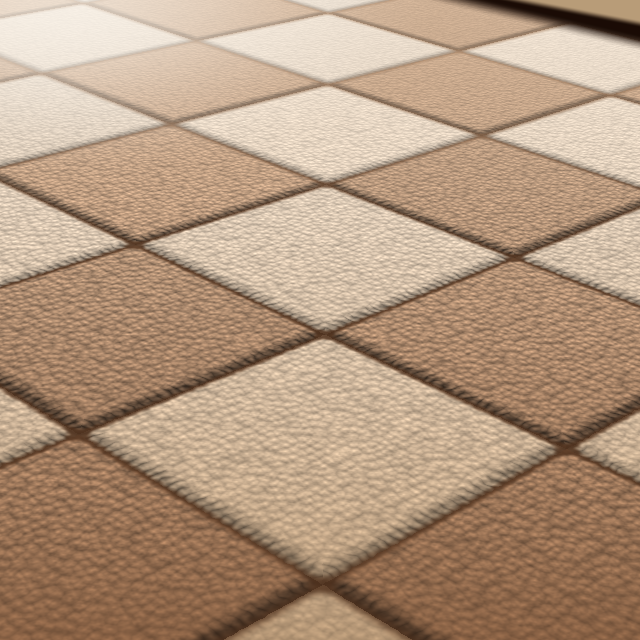
Write a WebGL 1 fragment shader that draws this texture.

```glsl
precision highp float;

uniform vec2 u_resolution;

// Perspective: floor axes projected onto the canvas, y measured downward
const vec2 JUNCTION = vec2(0.508, 0.523);
const vec2 AXIS_U = vec2(0.271, 0.0945);
const vec2 AXIS_V = vec2(0.401, -0.0677);
const vec2 DEPTH = vec2(-0.12, 0.13);

// Tile geometry, in tile widths
const float GAP = 0.012;
const float CORNER = 0.045;
const float RIM = 0.085;
const float STITCHES = 28.0;
const float TUFTS = 31.0;
const float PILE_CONTRAST = 0.36;

const vec3 TAN_NEAR = vec3(0.52, 0.37, 0.26);
const vec3 TAN_FAR = vec3(0.82, 0.70, 0.59);
const vec3 CREAM_NEAR = vec3(0.71, 0.59, 0.46);
const vec3 CREAM_FAR = vec3(0.93, 0.88, 0.82);
const vec3 GROOVE_NEAR = vec3(0.32, 0.20, 0.12);
const vec3 GROOVE_FAR = vec3(0.68, 0.54, 0.42);
const vec3 GLOW = vec3(1.0, 0.985, 0.96);
const vec3 SHADOW = vec3(0.10, 0.045, 0.02);
const vec3 FURNITURE = vec3(0.72, 0.61, 0.47);

vec2 hash2(vec2 p) {
  vec3 k = fract(p.xyx * vec3(0.1031, 0.1030, 0.0973));
  k += dot(k, k.yzx + 33.33);
  return fract((k.xx + k.yz) * k.zy);
}

float gradientNoise(vec2 p) {
  vec2 i = floor(p), f = fract(p);
  vec2 s = f * f * f * (f * (f * 6.0 - 15.0) + 10.0);
  vec2 e = vec2(1.0, 0.0);
  float a = dot(hash2(i) * 2.0 - 1.0, f);
  float b = dot(hash2(i + e) * 2.0 - 1.0, f - e);
  float c = dot(hash2(i + e.yx) * 2.0 - 1.0, f - e.yx);
  float d = dot(hash2(i + 1.0) * 2.0 - 1.0, f - 1.0);
  return mix(mix(a, b, s.x), mix(c, d, s.x), s.y);
}

// Height of the carpet: rounded jittered tufts with fine fibres
float pileHeight(vec2 floorPos) {
  vec2 p = floorPos * TUFTS;
  vec2 cell = floor(p);
  float nearest = 1.0;
  for (int y = -1; y <= 1; y++) {
    for (int x = -1; x <= 1; x++) {
      vec2 c = cell + vec2(float(x), float(y));
      nearest = min(nearest, length(c + 0.1 + 0.8 * hash2(c) - p));
    }
  }
  return 1.0 - nearest + 0.4 * gradientNoise(floorPos * 85.0);
}

float cross2(vec2 a, vec2 b) { return a.x * b.y - a.y * b.x; }

// Inverse projection from canvas to floor
vec2 toFloor(vec2 view) {
  vec2 u = AXIS_U - DEPTH.x * view;
  vec2 v = AXIS_V - DEPTH.y * view;
  vec2 r = view - JUNCTION;
  return vec2(cross2(r, v), cross2(u, r)) / cross2(u, v);
}

float roundedBox(vec2 p, vec2 halfSize, float radius) {
  vec2 q = abs(p) - halfSize + radius;
  return length(max(q, 0.0)) + min(max(q.x, q.y), 0.0) - radius;
}

void main() {
  vec2 view = gl_FragCoord.xy / u_resolution;
  view.y = 1.0 - view.y;
  vec2 ground = toFloor(view);
  float depth = 1.0 + dot(DEPTH, ground);

  // Depth of field
  float farBlur = 1.0 - smoothstep(0.0, 0.42, view.y);
  float nearBlur = smoothstep(0.72, 1.05, view.y);
  float sharp = 1.0 - 0.82 * farBlur - 0.45 * nearBlur;
  float soft = 0.009 + 0.022 * farBlur + 0.016 * nearBlur
             + 2.0 * depth / u_resolution.y;

  // Checker tiles with slightly fuzzy borders
  vec2 wobbly = ground + 0.008 * sharp * vec2(gradientNoise(ground * 42.0),
                                             gradientNoise(ground * 42.0 + 70.0));
  vec2 tile = floor(wobbly), f = fract(wobbly);
  float cream = mod(tile.x + tile.y, 2.0);
  float tone = clamp(view.y, 0.0, 1.0);
  vec3 color = mix(mix(TAN_FAR, TAN_NEAR, tone), mix(CREAM_FAR, CREAM_NEAR, tone), cream);
  color *= 0.98 + 0.04 * hash2(tile + 50.0).x;

  // Tuft relief and broad mottling
  float pile = pileHeight(ground);
  float behind = pileHeight(ground + vec2(-0.012, 0.012));
  float relief = 0.65 * (pile - 0.57) + 0.5 * (pile - behind);
  color *= 1.0 + PILE_CONTRAST * sharp * relief * (1.25 - 0.4 * cream);
  color *= 1.0 + 0.09 * sharp * gradientNoise(ground * 11.0);

  // Stitched loops on the two edges facing the viewer
  float along = 1.0 - f.x < f.y ? f.y : f.x;
  float phase = along * STITCHES + 0.6 * gradientNoise(ground * 19.0);
  float stitch = abs(sin(3.14159 * phase));
  float front = min(1.0 - f.x, f.y);
  float face = 1.0 - smoothstep(0.012, RIM, front + 0.014 * sharp * (stitch - 0.5));
  float faceShade = mix(0.50, 0.67, cream) + 0.25 * sharp * (stitch - 0.6);
  color *= mix(1.0, faceShade, face * (1.0 - 0.4 * farBlur));

  // Grooves between tiles
  float edge = roundedBox(f - 0.5, vec2(0.5 - GAP), CORNER) - 0.006 * sharp * stitch * face;
  float groove = smoothstep(-soft, soft, edge);
  color = mix(color, mix(GROOVE_NEAR, GROOVE_FAR, farBlur), groove * 0.85);

  // Window light and the furniture at the far corner
  float glow = 1.0 - smoothstep(0.0, 0.5, length((view - vec2(0.08, 0.0)) * vec2(0.8, 1.7)));
  color = mix(color, GLOW, 0.58 * glow);
  float shadowLine = view.y - 0.235 * (view.x - 0.715);
  float bodyLine = view.y - 0.19 * (view.x - 0.805);
  color = mix(color, SHADOW, 1.0 - smoothstep(-0.012, 0.014, shadowLine));
  color = mix(color, FURNITURE, 1.0 - smoothstep(-0.006, 0.006, bodyLine));

  gl_FragColor = vec4(clamp(color, 0.0, 1.0), 1.0);
}
```
